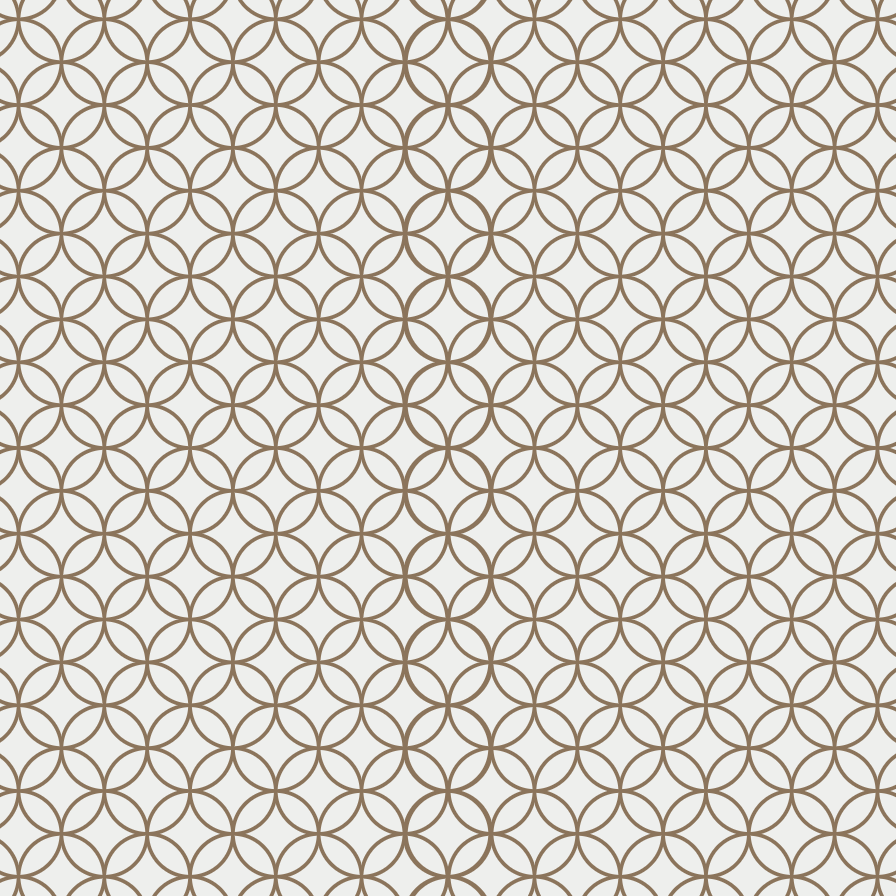
Write a Shadertoy shader that draws this pattern.

```glsl
// Lattice of interlaced rings: two square grids of touching circles, offset by
// half a pitch, form four-petal flowers. Mirrored left and right halves overlap
// slightly along the vertical centre line, which thickens the strokes there.

const float RADIUS       = 0.04785;  // ring radius, half the repeat pitch
const float LINE_WIDTH   = 0.00415;  // stroke width
const float SEAM_OVERLAP = 0.0008;   // shift of each half across the centre
const vec3  PAPER_COLOR  = vec3(0.932, 0.937, 0.930);
const vec3  INK_COLOR    = vec3(0.545, 0.455, 0.355);

// Distance, in radii, to the nearest ring of one square grid.
// Columns right of the centre line are left out.
float ringGrid(vec2 q, vec2 offset) {
    vec2 center = 2.0 * floor((q - offset) * 0.5 + 0.5) + offset;
    center.x = min(center.x, -offset.x);
    return abs(length(q - center) - 1.0);
}

// Distance to the rings of the left half, made of both grids.
float leftHalf(vec2 p) {
    vec2 q = (p + vec2(SEAM_OVERLAP, 0.0)) / RADIUS;
    return RADIUS * min(ringGrid(q, vec2(1.0, 0.0)),
                        ringGrid(q, vec2(0.0, 1.0)));
}

void mainImage(out vec4 fragColor, in vec2 fragCoord) {
    float pixel = 1.0 / iResolution.y;
    vec2 p = (fragCoord - 0.5 * iResolution.xy) * pixel;

    // Join the left half with its mirror image
    float dist = min(leftHalf(p), leftHalf(vec2(-p.x, p.y)));

    // Antialiased stroke
    float ink = clamp(0.5 + (0.5 * LINE_WIDTH - dist) / pixel, 0.0, 1.0);
    fragColor = vec4(mix(PAPER_COLOR, INK_COLOR, ink), 1.0);
}
```
